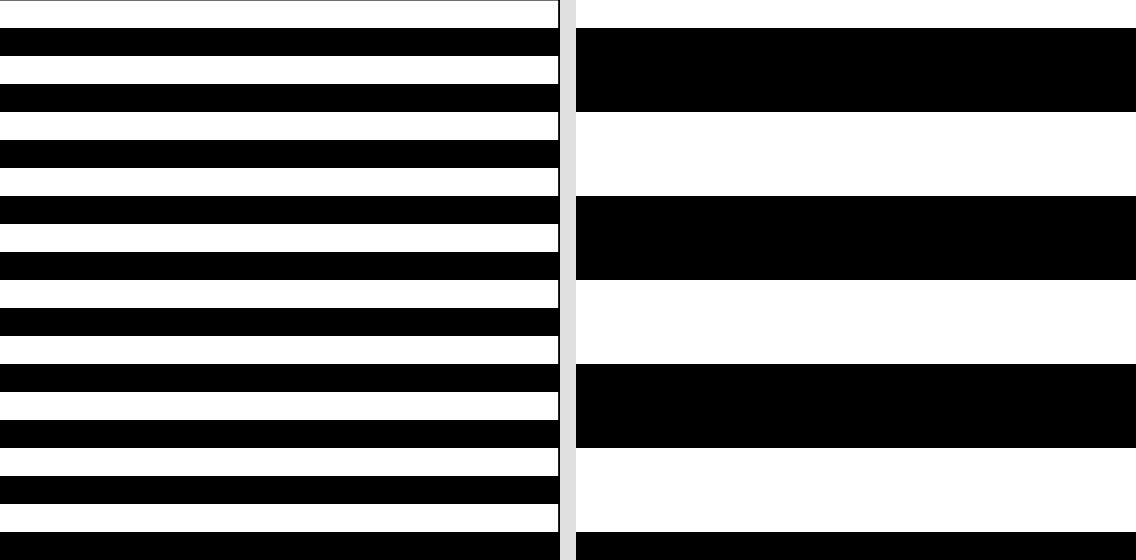
Left, the full canvas; right, a detail of the centre.
Reproduce this pattern procedurally as a three.js fragment shader.

```glsl
// Ten even black and white horizontal stripes, with a thin black border at the right and top.
#define REPEATS 10.0
#define WHITE_SHARE 0.5
#define RIGHT_BORDER 0.0033
#define TOP_BORDER 0.0010
#define DARK vec3(0.0)
#define LIGHT vec3(1.0)

varying vec2 vUv;

// Share of a pixel inside an edge, from the signed distance to that edge.
float coverage(float inside, float pixel) {
  return clamp(inside / pixel + 0.5, 0.0, 1.0);
}

// Signed distance into the nearest white band, which fills the top of each repeat.
float whiteBand(float y) {
  float bandCentre = 1.0 - 0.5 * WHITE_SHARE;
  float offset = abs(fract(y * REPEATS - bandCentre + 0.5) - 0.5);
  return (0.5 * WHITE_SHARE - offset) / REPEATS;
}

void main() {
  vec2 pixel = max(fwidth(vUv), vec2(1e-5));

  // Stripes
  float white = coverage(whiteBand(vUv.y), pixel.y);

  // Borders
  white *= coverage(1.0 - RIGHT_BORDER - vUv.x, pixel.x);
  white *= coverage(1.0 - TOP_BORDER - vUv.y, pixel.y);

  gl_FragColor = vec4(mix(DARK, LIGHT, white), 1.0);
}
```
